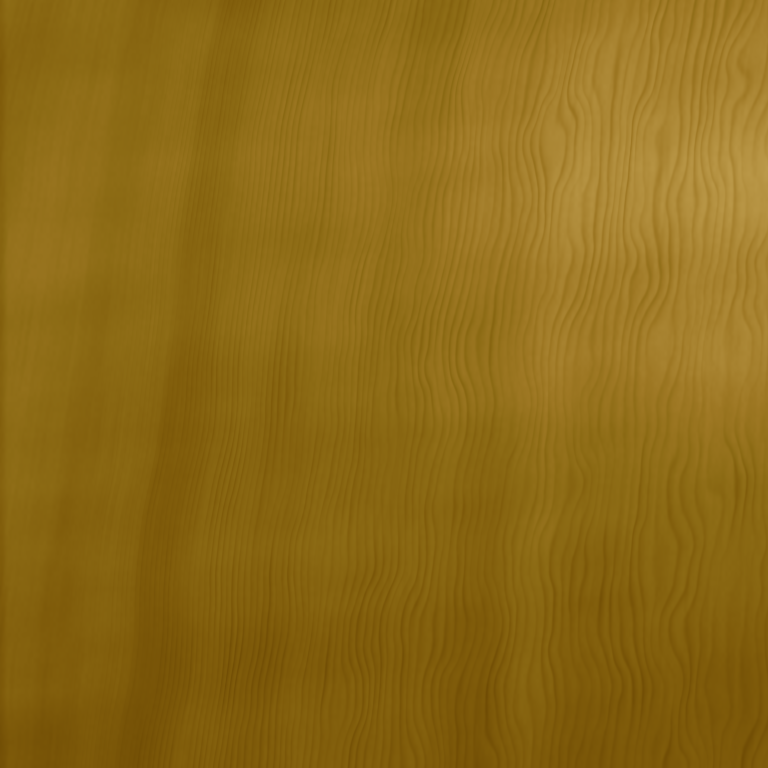
Reproduce this texture procedurally as a Shadertoy shader.

```glsl
// Varnished golden wood: near-vertical wavy grain that widens to the right.
// A leaning grain coordinate is warped by noise and cut into soft dark streaks,
// then a broad light from the right and silky cross bands set the tone.

const float TAU = 6.2831853;

// Tones from shaded groove to lit varnish
const vec3 WOOD[5] = vec3[5](
    vec3(0.45, 0.31, 0.02),
    vec3(0.50, 0.36, 0.04),
    vec3(0.55, 0.42, 0.08),
    vec3(0.62, 0.47, 0.14),
    vec3(0.69, 0.55, 0.23));

float hash(vec2 p) {
    vec3 q = fract(p.xyx * 0.1031);
    q += dot(q, q.yzx + 33.33);
    return fract((q.x + q.y) * q.z);
}

// Value noise in the range -1 to 1
float noise(vec2 p) {
    vec2 cell = floor(p), f = fract(p);
    f = f * f * f * (f * (f * 6.0 - 15.0) + 10.0);
    float low = mix(hash(cell), hash(cell + vec2(1, 0)), f.x);
    float high = mix(hash(cell + vec2(0, 1)), hash(cell + vec2(1, 1)), f.x);
    return 2.0 * mix(low, high, f.y) - 1.0;
}

float fbm(vec2 p) {
    float sum = 0.0, gain = 0.55;
    for (int i = 0; i < 3; i++) {
        sum += gain * noise(p);
        p = p * 2.03 + vec2(17.3, 9.1);
        gain *= 0.5;
    }
    return sum;
}

vec3 woodColor(float tone) {
    float t = clamp(tone, -0.12, 1.25) * 4.0;
    int i = int(clamp(floor(t), 0.0, 3.0));
    return mix(WOOD[i], WOOD[i + 1], t - float(i));
}

// Horizontal position with the lean of the growth rings removed
float grainCoord(vec2 p) {
    float lean = p.y * mix(0.13, 0.045, p.x) + 0.03 * pow(p.y, 5.0);
    return p.x - lean + 0.006 * noise(vec2(p.x * 5.0, p.y * 7.0));
}

// Depth of the dark streaks; their spacing grows with u
float streaks(vec2 p, float u, float pixel) {
    float spacing = max(0.0042 + 0.0125 * u, 0.002);
    float phase = log(spacing) / 0.0125;
    float wobble = smoothstep(0.05, 0.55, u);
    phase += mix(0.25, 1.0, wobble) * noise(vec2(u * 20.0 - p.y * 2.0, p.y * 11.0));
    phase += 0.28 * wobble * noise(vec2(u * 45.0 + 31.0, p.y * 27.0));

    float angle = TAU * phase;
    float wave = 0.5 + 0.5 * sin(angle + 0.55 * sin(angle));
    float strength = 0.62 + 0.5 * noise(vec2(phase * 0.7, p.y * 8.0));
    strength *= 0.8 + 0.5 * fbm(vec2(p.x * 5.0 + 4.0, p.y * 6.0));
    float visible = smoothstep(0.03, 0.33, u) * smoothstep(1.5, 3.0, spacing / pixel);
    return pow(wave, 1.7) * max(strength, 0.05) * visible;
}

// Broad light: dim foot, bright patch at the right edge
float lighting(vec2 p) {
    vec2 d = (p - vec2(1.03, 0.75)) / vec2(0.42, 0.36);
    float base = 0.23 + 0.29 * smoothstep(0.0, 0.65, p.y);
    float topShade = 0.07 * smoothstep(0.8, 1.0, p.y);
    float edgeShade = 0.18 * (1.0 - smoothstep(0.0, 0.012, p.x));
    return base + 0.6 * exp(-dot(d, d)) - topShade - edgeShade;
}

void mainImage(out vec4 fragColor, in vec2 fragCoord) {
    vec2 p = fragCoord / iResolution.xy;
    float u = grainCoord(p);

    // Silky cross bands and slow changes between growth rings
    float tone = lighting(p);
    tone += 0.13 * fbm(vec2(p.x * 3.0, p.y * 9.0 - p.x * 0.8));
    tone += 0.09 * noise(vec2(u * 14.0 + 2.5, p.y * 0.8));

    // Soft edges of two wide rings on the plain left side
    tone -= 0.08 * smoothstep(0.025, 0.045, u) * (1.0 - smoothstep(0.05, 0.13, u));
    tone -= 0.09 * smoothstep(0.145, 0.16, u) * (1.0 - smoothstep(0.17, 0.29, u));

    // Streaks, hairline fibres and fine surface mottling
    tone -= 0.25 * streaks(p, u, 1.0 / iResolution.x);
    tone += 0.030 * noise(vec2(u * 190.0, p.y * 9.0));
    tone += 0.018 * noise(p * vec2(240.0, 150.0));

    fragColor = vec4(woodColor(tone), 1.0);
}
```
